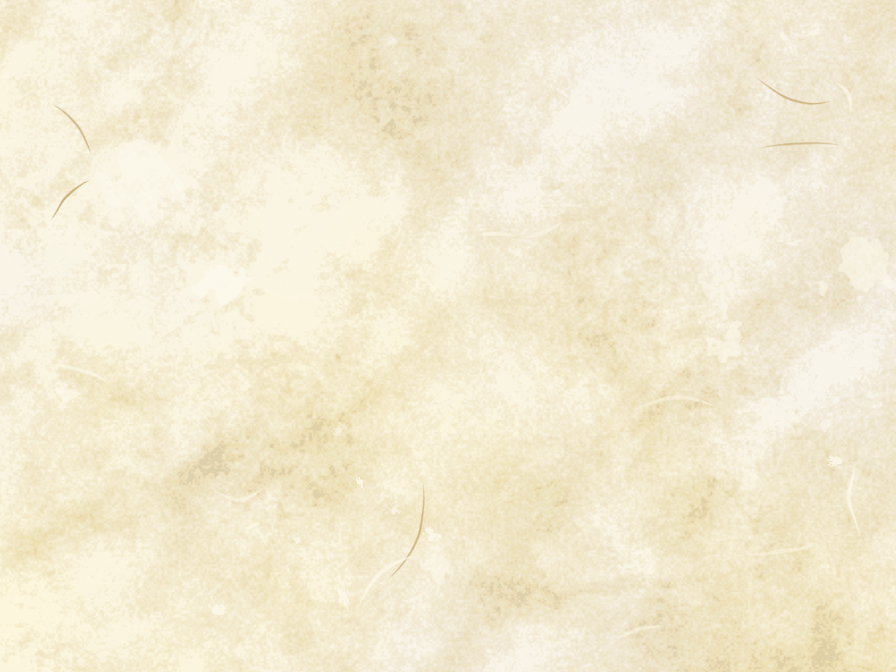
Give the GLSL for this texture, as a Shadertoy shader.

```glsl
float hash(vec2 p) {
    vec3 q = fract(p.xyx * 0.1031);
    q += dot(q, q.yzx + 33.33);
    return fract((q.x + q.y) * q.z);
}

float noise(vec2 p) {
    vec2 i = floor(p), f = fract(p);
    f = f * f * (3.0 - 2.0 * f);
    return mix(mix(hash(i), hash(i + vec2(1, 0)), f.x),
               mix(hash(i + vec2(0, 1)), hash(i + vec2(1, 1)), f.x), f.y);
}

float fbm(vec2 p) {
    float sum = 0.0, amp = 0.5;
    for (int i = 0; i < 5; i++) {
        sum += amp * noise(p + 40.0);
        p = mat2(1.6, 1.2, -1.2, 1.6) * p + 7.3;
        amp *= 0.5;
    }
    return sum / 0.97;
}

// fbm centred on zero with roughly unit deviation
float cloud(vec2 p) { return (fbm(p) - 0.5) / 0.115; }

vec2 turn(vec2 p, float a) {
    return vec2(cos(a) * p.x + sin(a) * p.y, cos(a) * p.y - sin(a) * p.x);
}

float ramp(float a, float b, float x) { return clamp((x - a) / (b - a), 0.0, 1.0); }

// Parchment tones from stained to bleached
vec3 parchment(float tone) {
    vec3 c = mix(vec3(0.87, 0.815, 0.67), vec3(0.93, 0.87, 0.71), ramp(-2.3, -1.5, tone));
    c = mix(c, vec3(0.93, 0.89, 0.76), ramp(-1.5, -0.75, tone));
    c = mix(c, vec3(0.95, 0.91, 0.80), ramp(-0.75, 0.05, tone));
    c = mix(c, vec3(0.96, 0.93, 0.84), ramp(0.05, 0.85, tone));
    return mix(c, vec3(0.98, 0.96, 0.89), ramp(0.85, 1.7, tone));
}

// Thin tapered curved hair
float fibre(vec2 p, float halfLength, float bend, float width, float px) {
    float along = p.x / halfLength;
    float wobble = 0.006 * (noise(vec2(p.x * 30.0, bend * 50.0)) - 0.5);
    float d = abs(p.y - bend * halfLength * along * along - wobble);
    float w = width * max(1.0 - along * along, 0.0);
    return smoothstep(w + px, w - px, d) * smoothstep(1.0, 0.7, abs(along));
}

void mainImage(out vec4 fragColor, in vec2 fragCoord) {
    vec2 p = fragCoord / iResolution.y;
    float aspect = iResolution.x / iResolution.y;
    float px = 1.0 / iResolution.y;

    // Soft stains, diagonal wear, mottling and paper grain
    vec2 warp = vec2(fbm(p * 4.0), fbm(p * 4.0 + 9.0)) - 0.5;
    vec2 diagonal = turn(p, 0.65);
    float tone = 0.72 * cloud(p * 3.2 + warp * 1.5)
               + 0.36 * cloud(diagonal * vec2(4.0, 12.0) + warp * 3.0)
               + 0.30 * cloud(p * 22.0)
               + 1.40 * (noise(p * 190.0) + noise(p * 340.0 + 5.0) - 1.0);

    // Bleached crust and clustered freckles
    tone += 0.8 * smoothstep(0.60, 0.68, fbm(diagonal * vec2(5.0, 8.0) + warp * 2.0 + 17.0));
    float freckles = smoothstep(0.58, 0.80, noise(p * 75.0 + warp * 8.0));
    tone -= 0.9 * freckles * smoothstep(0.48, 0.62, fbm(p * 4.5 + 3.0));
    vec3 color = parchment(tone);

    // Drift between warm yellow and cool grey
    color += 0.008 * cloud(p * 2.3 + 31.0) * vec3(0.4, 0.2, -1.5);

    // Ragged white flakes, few large and many small
    for (int i = 0; i < 18; i++) {
        float k = float(i);
        vec2 centre = vec2(hash(vec2(k, 3.7)) * aspect, hash(vec2(k, 8.1)));
        float radius = 0.006 + 0.06 * pow(0.72, k);
        vec2 q = turn(p - centre, 6.28 * hash(vec2(k, 5.3)));
        q.y *= 1.0 + 0.9 * hash(vec2(k, 2.9));
        float edge = length(q) - radius * (2.4 * fbm(q * 1.5 / radius + k * 5.0) - 0.3);
        float flake = smoothstep(px + 0.06 * radius, -px - 0.06 * radius, edge);
        float cover = 0.55 + 0.4 * hash(vec2(k, 6.6));
        color = mix(color, vec3(0.99, 0.975, 0.925), flake * cover);
    }

    // Pale and brown fibres
    for (int i = 0; i < 16; i++) {
        float k = float(i) + 50.0;
        bool brown = i < 5;
        vec2 centre = vec2(hash(vec2(k, 1.3)) * aspect, hash(vec2(k, 4.9)));
        vec2 q = turn(p - centre, 6.28 * hash(vec2(k, 7.7)));
        float halfLength = (brown ? 0.04 : 0.02) + 0.05 * hash(vec2(k, 9.2));
        float bend = 0.7 * (hash(vec2(k, 2.1)) - 0.5);
        float hair = fibre(q, halfLength, bend, brown ? 0.0016 : 0.003, px);
        vec3 tint = brown ? vec3(0.74, 0.61, 0.36) : vec3(0.99, 0.97, 0.91);
        color = mix(color, tint, hair * (0.4 + 0.4 * hash(vec2(k, 3.3))));
    }

    fragColor = vec4(clamp(color, 0.0, 1.0), 1.0);
}
```
